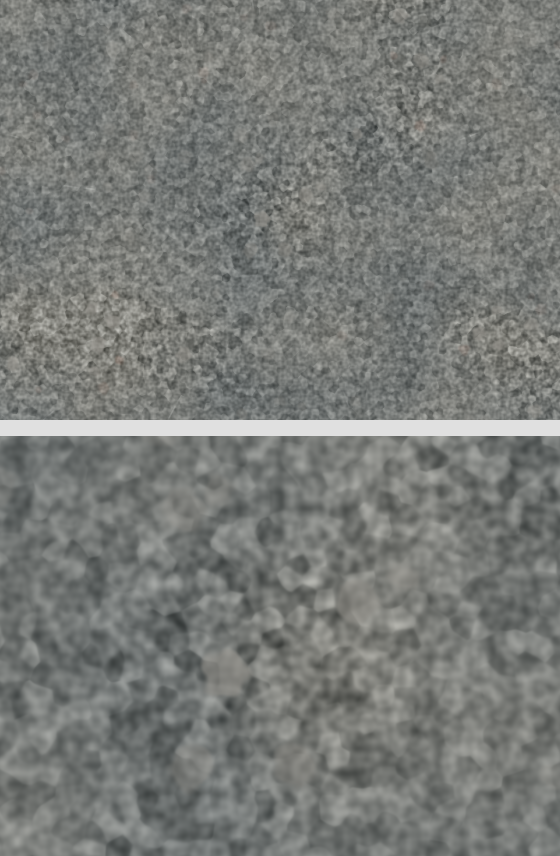
Top: the whole. Bottom: its middle third, enlarged.
Reproduce this texture procedurally as a WebGL 1 fragment shader.

```glsl
precision highp float;
// Weathered grey granite: crisp crystal grains from blended random cells and
// gradient noise, over faint warm and cool patches, with a few pale pebbles,
// dark mineral clumps, pinkish flecks and faint hairline scratches.

uniform vec2 u_resolution;

#define BASE_TONE vec3(0.468, 0.478, 0.466)
#define WARM_SHIFT vec3(0.012, 0.001, -0.012)
#define PEBBLE_COLOR vec3(0.585, 0.575, 0.550)
#define CLUMP_COLOR vec3(0.315, 0.322, 0.305)
#define PINK_SHIFT vec3(0.035, -0.005, -0.015)
#define GRAIN_SCALE 70.0
#define GRAIN_CONTRAST 0.205
#define PATCH_SCALE 3.2
#define PATCH_CONTRAST 0.058
#define SCRATCH_STRENGTH 0.08

vec2 hash2(vec2 cell) {
  vec3 q = fract(cell.xyx * vec3(0.1031, 0.1030, 0.0973));
  q += dot(q, q.yzx + 33.33);
  return fract((q.xx + q.yz) * q.zy);
}

// Gradient noise, roughly -0.7 to 0.7
float corner(vec2 cell, vec2 offset) {
  float angle = 6.2832 * hash2(cell).x;
  return dot(vec2(cos(angle), sin(angle)), offset);
}

float noise(vec2 p) {
  vec2 i = floor(p), f = fract(p);
  vec2 u = f * f * f * (f * (f * 6.0 - 15.0) + 10.0);
  vec2 e = vec2(1.0, 0.0);
  float low = mix(corner(i, f), corner(i + e, f - e), u.x);
  float high = mix(corner(i + e.yx, f - e.yx), corner(i + 1.0, f - 1.0), u.x);
  return mix(low, high, u.y);
}

// Random tone per crystal, blended softly across the crystal borders
float crystals(vec2 p) {
  vec2 i = floor(p);
  float tone = 0.0, total = 0.0;
  for (int y = -1; y <= 1; y++) {
    for (int x = -1; x <= 1; x++) {
      vec2 cell = i + vec2(x, y);
      vec2 d = cell + hash2(cell) - p;
      float weight = exp(-10.0 * dot(d, d));
      tone += weight * (hash2(cell + 71.0).y - 0.5);
      total += weight;
    }
  }
  return tone / total;
}

// Sparse soft-edged spots with uneven outlines and varied sizes
float spots(vec2 p, float scale, float density, float radius, float seed) {
  vec2 q = p * scale + seed;
  vec2 i = floor(q);
  float mask = 0.0;
  float wobble = 0.4 * radius * noise(p * 70.0 + seed);
  float soft = 0.003 + 0.5 / u_resolution.y;
  for (int y = -1; y <= 1; y++) {
    for (int x = -1; x <= 1; x++) {
      vec2 cell = i + vec2(x, y);
      vec2 chance = hash2(cell + 19.0);
      float d = length(cell + hash2(cell) - q) / scale + wobble;
      float r = radius * mix(0.55, 1.0, chance.y);
      float spot = 1.0 - smoothstep(r - soft, r + soft, d);
      mask = max(mask, spot * step(chance.x, density));
    }
  }
  return mask;
}

// Thin broken scratches that fan out from the middle
float scratches(vec2 p, vec2 middle) {
  float scale = 5.0, mask = 0.0;
  vec2 i = floor(p * scale);
  float pixel = 1.0 / u_resolution.y;
  for (int y = -1; y <= 1; y++) {
    for (int x = -1; x <= 1; x++) {
      vec2 cell = i + vec2(x, y);
      vec2 chance = hash2(cell + 47.0);
      vec2 center = (cell + hash2(cell + 5.0)) / scale;
      vec2 along = normalize(center - middle + 0.001);
      vec2 d = p - center;
      float reach = mix(0.03, 0.08, chance.y);
      float across = abs(dot(d, vec2(-along.y, along.x)));
      float line = 1.0 - smoothstep(0.0004, 0.0008 + pixel, across);
      float taper = 1.0 - smoothstep(0.4 * reach, reach, abs(dot(d, along)));
      float outer = smoothstep(0.25, 0.4, length(center - middle));
      mask = max(mask, line * taper * outer * step(chance.x, 0.45));
    }
  }
  return mask * smoothstep(-0.3, 0.3, noise(p * 45.0));
}

void main() {
  vec2 p = gl_FragCoord.xy / u_resolution.y;
  vec2 middle = 0.5 * u_resolution / u_resolution.y;

  // Broad patches and more contrasting clusters
  float patches = noise(p * PATCH_SCALE + 3.7) + 0.5 * noise(p * PATCH_SCALE * 2.3 + 11.0);
  vec2 fromMiddle = p - middle;
  float cluster = exp(-70.0 * dot(fromMiddle, fromMiddle));
  cluster = max(cluster, smoothstep(0.05, 0.5, noise(p * 2.6 + 31.0)));

  // Crystal grains at several sizes
  vec2 g = p * GRAIN_SCALE;
  float grain = 0.8 * crystals(g) + 0.6 * noise(g * 0.95 + 9.0);
  grain += 0.6 * noise(g * 1.7 + 23.0) + 0.2 * noise(g * 0.45 + 57.0);
  grain *= mix(0.92, 1.35, cluster);
  vec3 color = BASE_TONE + GRAIN_CONTRAST * grain + PATCH_CONTRAST * patches;

  // Warm light areas, cool dark areas
  color += WARM_SHIFT * clamp(1.5 * patches + 0.4 * grain + 0.5 * cluster, -0.7, 1.0);

  // Scattered minerals and wear
  float rich = mix(0.35, 1.0, cluster);
  color = mix(color, CLUMP_COLOR, 0.55 * rich * spots(p, 9.0, 0.22, 0.016, 13.0));
  color = mix(color, PEBBLE_COLOR, 0.65 * rich * spots(p, 13.0, 0.28, 0.018, 41.0));
  color += PINK_SHIFT * rich * spots(p, 11.0, 0.18, 0.014, 83.0);
  color += SCRATCH_STRENGTH * scratches(p, middle);

  gl_FragColor = vec4(color, 1.0);
}
```
